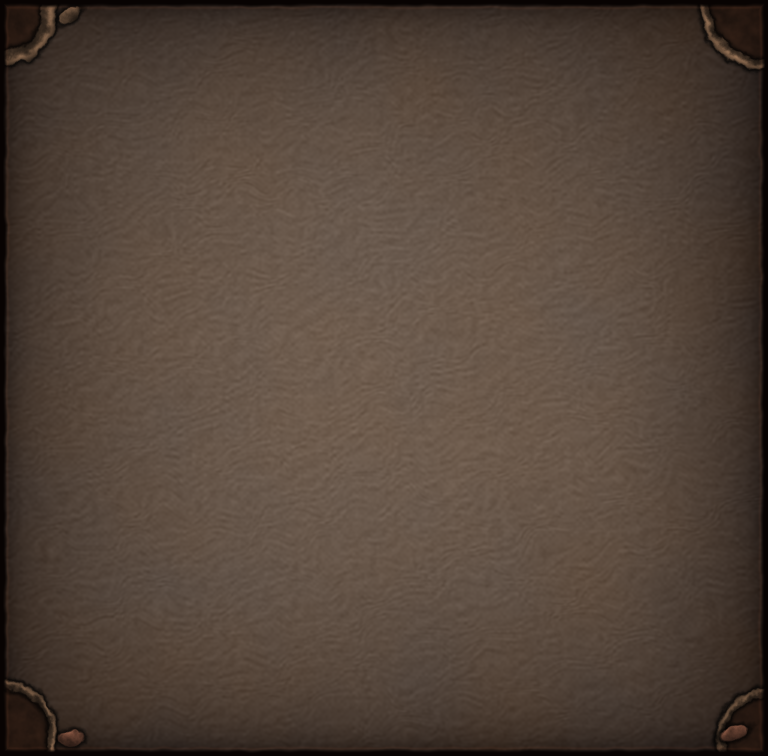
Reproduce this texture procedurally as a Shadertoy shader.

```glsl
float hash(vec2 p) {
    return fract(sin(dot(p, vec2(127.1, 311.7))) * 43758.5453);
}

float noise(vec2 p) {
    vec2 i = floor(p), f = fract(p);
    f = f * f * (3.0 - 2.0 * f);
    return mix(mix(hash(i), hash(i + vec2(1, 0)), f.x),
               mix(hash(i + vec2(0, 1)), hash(i + vec2(1, 1)), f.x), f.y);
}

float fbm(vec2 p) {
    float sum = 0.0, amp = 0.5;
    for (int i = 0; i < 4; i++) {
        sum += amp * noise(p);
        p = mat2(1.6, 1.2, -1.2, 1.6) * p + 7.3;
        amp *= 0.5;
    }
    return sum;
}

// Curved metal strip over a dark corner pocket
vec3 cornerStrip(vec3 col, vec2 p, vec2 centre, float radius, float halfWidth, vec3 metal) {
    vec2 q = p - centre;
    float wear = fbm(p * 75.0);
    float d = length(q) - radius + (wear - 0.47) * 0.012;
    float across = d / halfWidth;
    vec3 pocket = vec3(0.15, 0.09, 0.06) * (0.65 + 0.8 * wear);
    col = mix(col, pocket, 0.85 * (1.0 - smoothstep(-0.004, 0.003, d)));
    col *= 1.0 - 0.7 * exp(-pow((abs(d) - halfWidth) / 0.004, 2.0));
    float bevel = 0.45 + 0.65 * exp(-pow((across - 0.35) * 2.0, 2.0));
    float mask = 1.0 - smoothstep(halfWidth - 0.0025, halfWidth + 0.001, abs(d));
    return mix(col, metal * bevel * (0.45 + 1.1 * wear), mask);
}

// Small worn rivet, lit from above
vec3 rivet(vec3 col, vec2 p, vec2 centre, vec2 size, float tilt, vec3 metal) {
    vec2 q = mat2(cos(tilt), -sin(tilt), sin(tilt), cos(tilt)) * (p - centre) / size;
    float wear = fbm(p * 90.0);
    float r = length(q) + (wear - 0.47) * 0.7;
    col *= 1.0 - 0.65 * (1.0 - smoothstep(0.9, 1.5, r));
    float light = (0.8 + 0.4 * q.y) * (0.45 + 1.1 * wear);
    return mix(col, metal * light, 1.0 - smoothstep(0.75, 1.0, r));
}

void mainImage(out vec4 fragColor, in vec2 fragCoord) {
    vec2 uv = fragCoord / iResolution.xy;
    vec2 p = fragCoord / iResolution.y;
    float w = iResolution.x / iResolution.y;

    // Leather tone with a soft vignette
    vec2 fade = 4.0 * uv * (1.0 - uv);
    float tone = pow(max(fade.x * fade.y, 0.0), 0.29);
    tone *= 1.0 - 0.12 * smoothstep(0.8, 1.0, uv.x);
    tone += 0.09 * (fbm(p * 5.0) - 0.47);
    vec3 col = mix(vec3(0.06, 0.03, 0.02), vec3(0.43, 0.36, 0.305), tone);
    col += vec3(0.012, 0.0, -0.012) * (fbm(p * 9.0 + 20.0) - 0.47) * 2.0;

    // Fine creases, pores and a faint weave
    vec2 warp = vec2(noise(p * 28.0), noise(p * 28.0 + 40.0));
    vec2 grainPos = p * vec2(110.0, 190.0) + warp * 4.0;
    float relief = noise(grainPos) - noise(grainPos + vec2(0.35, -0.6));
    float weave = sin(p.x * 620.0) * sin(p.y * 620.0);
    float grain = 0.045 * relief + 0.025 * (noise(p * 250.0) - 0.5) + 0.004 * weave;
    col += grain * (0.35 + 0.65 * tone);

    // Corner fittings
    vec3 bronze = vec3(0.42, 0.32, 0.24);
    vec3 copper = vec3(0.47, 0.30, 0.23);
    col = cornerStrip(col, p, vec2(0.008, 0.982), 0.058, 0.010, bronze);
    col = rivet(col, p, vec2(0.092, 0.980), vec2(0.019, 0.010), 0.7, bronze);
    col = cornerStrip(col, p, vec2(w - 0.007, 0.991), 0.076, 0.007, bronze);
    col = cornerStrip(col, p, vec2(0.0, 0.025), 0.070, 0.006, bronze);
    col = rivet(col, p, vec2(0.094, 0.023), vec2(0.017, 0.012), 0.0, copper);
    col = cornerStrip(col, p, vec2(w, 0.022), 0.062, 0.006, bronze * 0.85);
    col = rivet(col, p, vec2(w - 0.045, 0.030), vec2(0.022, 0.010), 0.3, copper);

    // Burnt edge and black rim
    vec2 inset = min(p, vec2(w, 1.0) - p);
    float edge = min(inset.x, inset.y) + 0.003 * (noise(p * 60.0) - 0.5);
    col *= 1.0 - 0.3 * exp(-edge / 0.012);
    col += vec3(0.05, 0.025, 0.015) * exp(-pow((edge - 0.010) / 0.002, 2.0));
    col = mix(vec3(0.03, 0.012, 0.008), col, smoothstep(0.004, 0.010, edge));

    fragColor = vec4(clamp(col, 0.0, 1.0), 1.0);
}
```
